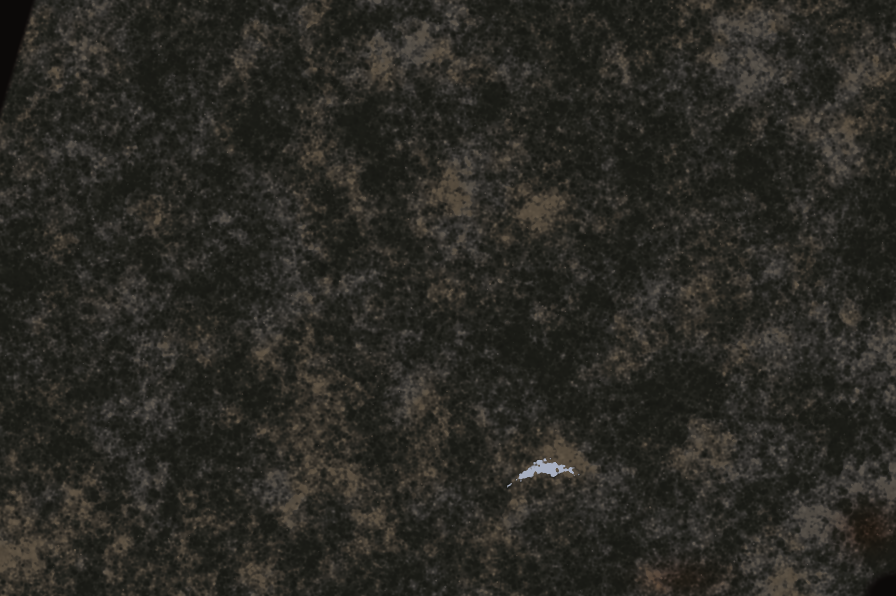
This texture is drawn by a Shadertoy shader. Its source:

```glsl
// Weathered dark stone: olive-black moss over grey and tan bare patches.
// Layered cellular bumps give a tone of about unit spread, which a palette
// ramp turns into colour; spots, specks, a pale chip and dark corners follow.

const vec3 PALETTE[6] = vec3[6](
    vec3(0.104, 0.107, 0.088), vec3(0.129, 0.130, 0.110),
    vec3(0.160, 0.158, 0.140), vec3(0.200, 0.191, 0.171),
    vec3(0.240, 0.229, 0.208), vec3(0.320, 0.296, 0.258));
const float LEVELS[6] = float[6](-1.4, -0.5, 0.19, 0.74, 1.3, 2.2);

const vec3 COOL_TINT = vec3(0.98, 0.99, 1.03);
const vec3 WARM_TINT = vec3(1.04, 0.99, 0.93);
const vec3 RUST_TINT = vec3(1.05, 0.82, 0.70);
const vec3 CHIP_COLOUR = vec3(0.66, 0.69, 0.76);
const vec3 SHADOW_COLOUR = vec3(0.045, 0.035, 0.032);

vec3 hash3(vec2 cell) {
    vec3 h = fract(cell.xyx * vec3(0.1031, 0.1030, 0.0973));
    h += dot(h, h.yxz + 33.33);
    return fract((h.xxy + h.yzz) * h.zyx);
}

// Sum of one random soft bump per cell, scaled to unit deviation
float cellBumps(vec2 p) {
    vec2 cell = floor(p);
    float sum = 0.0;
    for (int y = -1; y <= 1; y++)
    for (int x = -1; x <= 1; x++) {
        vec2 id = cell + vec2(x, y);
        vec3 h = hash3(id);
        vec2 d = p - id - h.xy;
        float k = max(0.0, 1.0 - dot(d, d));
        sum += (h.z * 2.0 - 1.0) * k * k * k;
    }
    return sum * 2.59;
}

// Rotated octaves of bumps, again with unit deviation
float layered(vec2 p, int octaves, float gain) {
    float sum = 0.0, power = 0.0, amp = 1.0;
    for (int i = 0; i < octaves; i++) {
        sum += amp * cellBumps(p);
        power += amp * amp;
        amp *= gain;
        p = mat2(1.6, 1.2, -1.2, 1.6) * p + 17.3;
    }
    return sum * inversesqrt(power);
}

// Round spots of random radius; share is the fraction of occupied cells
float spots(vec2 p, float radius, float share, float blur) {
    vec2 cell = floor(p);
    float cover = 0.0;
    for (int y = -1; y <= 1; y++)
    for (int x = -1; x <= 1; x++) {
        vec2 id = cell + vec2(x, y);
        vec3 h = hash3(id + 71.0);
        float r = radius * (0.5 + 0.5 * h.z / share);
        float d = length(p - id - h.xy) - r;
        cover = max(cover, step(h.z, share) * smoothstep(blur, -blur, d));
    }
    return cover;
}

float glow(vec2 p, vec2 centre, vec2 size) {
    vec2 d = (p - centre) / size;
    return exp(-dot(d, d));
}

vec3 toneColour(float tone) {
    vec3 colour = PALETTE[0];
    for (int i = 1; i < 6; i++) {
        float t = (tone - LEVELS[i - 1]) / (LEVELS[i] - LEVELS[i - 1]);
        colour = mix(colour, PALETTE[i], clamp(t, 0.0, 1.0));
    }
    return colour;
}

// Thin ragged arc of bright material
float chip(vec2 p, float rough) {
    float arc = 0.010 - 6.0 * (p.x - 0.012) * (p.x - 0.012);
    float thickness = 0.010 * (1.0 - pow(abs(p.x) / 0.052, 2.0));
    return smoothstep(0.002, -0.002, abs(p.y - arc) - thickness + 0.003 * rough);
}

void mainImage(out vec4 fragColor, in vec2 fragCoord) {
    vec2 p = fragCoord / iResolution.y;
    float right = iResolution.x / iResolution.y;

    // Noise fields
    float growth = layered(p * 8.0 + 3.0, 5, 0.86);
    float wear = layered(p * 11.0 + 41.0, 5, 0.68);
    float grain = layered(p * 105.0 + 9.0, 2, 1.0);
    float hue = layered(p * 7.0 + 87.0, 4, 0.7);

    // Worn regions and faint vertical columns
    float grey = glow(p, vec2(right - 0.07, 0.20), vec2(0.17, 0.26));
    float tan_ = glow(p, vec2(0.20, 0.15), vec2(0.23, 0.16));
    float worn = glow(p, vec2(0.78, 0.57), vec2(0.08, 0.10))
               + 0.8 * glow(p, vec2(0.52, 0.86), vec2(0.06, 0.11))
               + 0.7 * glow(p, vec2(0.78, 0.88), vec2(0.07, 0.06))
               + glow(p, vec2(0.58, 0.20), vec2(0.05, 0.04));
    float region = grey + tan_ + worn;
    float columns = cos(22.0 * (p.x - 0.515)) + 0.5 * sin(9.0 * p.x + 2.0);

    // Tone: moss mottling, bare patches, dark spots and bright specks
    float bare = smoothstep(0.95, 1.65, wear + 0.75 * region);
    float tone = 0.76 * growth + 0.50 * grain + 1.05 * bare
               + 0.65 * region + 0.13 * columns - 0.22;
    vec2 ragged = p * 30.0 + 0.10 * vec2(growth, wear);
    tone -= 1.7 * spots(ragged, 0.42, 0.55, 0.10) * smoothstep(0.2, 0.8, grey + 0.7 * tan_);
    tone += 1.6 * spots(p * 55.0, 0.10, 0.07, 0.06);

    // Colour and tint, with the grain kept on the palest areas
    float warmth = smoothstep(-0.8, 1.8, hue + 0.8 * bare + worn + tan_ - 1.2 * grey);
    float rust = glow(p, vec2(right - 0.045, 0.11), vec2(0.045, 0.04))
               + 0.7 * glow(p, vec2(1.14, 0.03), vec2(0.07, 0.03));
    vec3 tint = mix(COOL_TINT, WARM_TINT, warmth);
    vec3 colour = toneColour(tone) * mix(vec3(1.0), tint, smoothstep(-0.6, 0.9, tone));
    colour *= 1.0 + 0.045 * grain;
    colour *= mix(vec3(1.0), RUST_TINT, min(rust, 1.0));

    // Pale chip and shadowed corners
    colour = mix(colour, CHIP_COLOUR, chip(p - vec2(0.912, 0.205), grain));
    float slope = p.x - 0.059 + 0.30 * (1.0 - p.y);
    float corner = length((p - vec2(right, 0.0)) / vec2(1.3, 1.0));
    float shadow = max(smoothstep(0.006, -0.006, slope), smoothstep(0.05, 0.03, corner));
    fragColor = vec4(mix(colour, SHADOW_COLOUR, shadow), 1.0);
}
```
